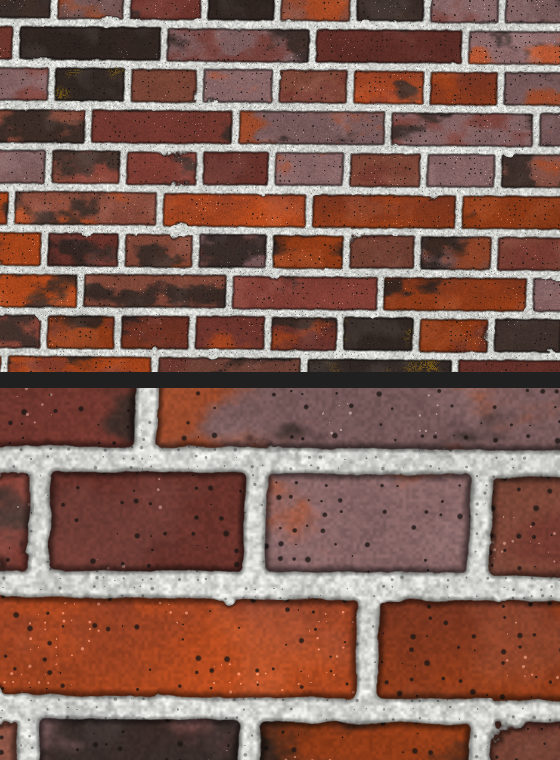
Top, the full canvas; bottom, a detail of the centre.
This texture is drawn by a WebGL 1 fragment shader. Its source:

```glsl
precision highp float;
// Weathered brick wall: header and stretcher courses alternating in pale, grainy mortar.
uniform vec2 u_resolution;

// Lengths are fractions of the canvas height.
#define COURSE 0.1107
#define STRETCHER 0.402
#define BED_JOINT 0.0225
#define HEAD_JOINT 0.0195
#define JOINT_JITTER 0.0055
#define EDGE_ROUGHNESS 0.0055
#define CORNER 0.005
#define FIRST_JOINT vec2(0.849, 0.0605)
#define LEAN vec2(0.034, 0.0085)
#define PIT_DENSITY 75.0

const vec3 MORTAR = vec3(0.85, 0.85, 0.835);
const vec3 MAUVE = vec3(0.48, 0.36, 0.36);
const vec3 OXBLOOD = vec3(0.41, 0.20, 0.17);
const vec3 RUSSET = vec3(0.49, 0.28, 0.22);
const vec3 ORANGE = vec3(0.61, 0.25, 0.10);
const vec3 CHAR = vec3(0.19, 0.155, 0.14);
const vec3 OCHRE = vec3(0.46, 0.35, 0.09);

float hash(vec2 p) {
  vec3 q = fract(p.xyx * 0.1031);
  q += dot(q, q.yzx + 33.33);
  return fract((q.x + q.y) * q.z);
}

float noise(vec2 p) {
  vec2 i = floor(p), f = fract(p);
  f = f * f * (3.0 - 2.0 * f);
  return mix(mix(hash(i), hash(i + vec2(1.0, 0.0)), f.x),
             mix(hash(i + vec2(0.0, 1.0)), hash(i + 1.0), f.x), f.y);
}

float fbm(vec2 p) {
  float sum = 0.0, amplitude = 0.5;
  for (int i = 0; i < 5; i++) {
    sum += amplitude * noise(p);
    p = p * 2.03 + 17.1;
    amplitude *= 0.5;
  }
  return sum;
}

float jointOffset(vec2 id) {
  return (hash(id + 61.0) - 0.5) * 2.0 * JOINT_JITTER;
}

// Scattered round pits: one candidate per grid cell.
float pits(vec2 p, float density) {
  vec2 cell = floor(p * density);
  vec2 center = 0.3 + 0.4 * vec2(hash(cell + 3.0), hash(cell + 19.0));
  float radius = 0.06 + 0.22 * hash(cell + 41.0);
  float present = step(0.66, hash(cell + 87.0));
  return present * (1.0 - smoothstep(radius * 0.4, radius, length(fract(p * density) - center)));
}

// Fired clay: a base colour per brick, then blotches, burns, sheen, grain and pits.
vec3 brickColor(vec2 id, vec2 p, float depth) {
  float kind = hash(id + 11.0) + 0.24 * (p.y - 0.5);
  float burntBrick = step(0.83, hash(id + 29.0));
  vec2 q = p + 13.0 * vec2(hash(id + 5.0), hash(id + 8.0));
  float blotch = fbm(q * vec2(11.0, 16.0));
  float patches = fbm(q * vec2(8.0, 13.0) + 40.0);
  float grain = noise(q * 340.0);

  vec3 color = mix(MAUVE, RUSSET, smoothstep(0.20, 0.30, kind));
  color = mix(color, OXBLOOD, smoothstep(0.42, 0.52, kind));
  color = mix(color, ORANGE, smoothstep(0.78, 0.86, kind));
  vec3 accent = mix(OXBLOOD, ORANGE, step(0.55, hash(id + 71.0)));
  color = mix(color, accent, 0.75 * smoothstep(0.46, 0.68, blotch));
  color = mix(color, CHAR, 0.94 * burntBrick);

  float burnLevel = mix(0.48, 0.80, hash(id + 53.0));
  color = mix(color, CHAR, 0.85 * smoothstep(burnLevel, burnLevel + 0.13, patches));
  float lichen = burntBrick * step(0.5, hash(id + 97.0));
  color = mix(color, OCHRE, 0.8 * lichen * smoothstep(0.48, 0.66, blotch) * smoothstep(0.3, 0.7, grain));

  color *= 0.85 + 0.3 * hash(id + 37.0);
  color *= 0.80 + 0.26 * blotch + 0.20 * grain;
  color += 0.05 * smoothstep(0.5, 0.75, fbm(q * 14.0 + 9.0));
  color = mix(color, CHAR * 0.55, 0.8 * pits(q, PIT_DENSITY));
  color += 0.25 * pits(q + 4.7, PIT_DENSITY * 1.7) * step(0.72, noise(q * 24.0));
  return color * mix(0.48, 1.0, smoothstep(0.0, 0.008, depth));
}

vec3 mortarColor(vec2 p, float gap) {
  float grain = 0.55 * noise(p * 190.0) + 0.45 * noise(p * 370.0 + 7.0);
  vec3 color = MORTAR * (0.76 + 0.42 * grain) * (0.93 + 0.14 * fbm(p * 12.0));
  color *= 1.0 - 0.35 * pits(p + 2.3, PIT_DENSITY * 1.6);
  return color * mix(0.62, 1.0, smoothstep(0.0, 0.005, gap));
}

void main() {
  float pixel = 1.0 / u_resolution.y;
  vec2 p = gl_FragCoord.xy * pixel;
  p.y = 1.0 - p.y;

  // Courses run downward; every other stretcher course shifts by half a brick.
  vec2 wall = p - FIRST_JOINT + LEAN * vec2(p.y, -p.x);
  float row = floor(wall.y / COURSE) + 1.0;
  float header = 1.0 - mod(row, 2.0);
  float pitch = STRETCHER * (1.0 - 0.5 * header);
  float shift = 0.5 * max(header, step(2.0, mod(row, 4.0)));
  vec2 id = vec2(floor(wall.x / pitch - shift), row) + vec2(20.0, 0.0);

  // Each brick spans the space between two uneven joints.
  float left = (id.x - 20.0 + shift) * pitch + jointOffset(id);
  float right = (id.x - 19.0 + shift) * pitch + jointOffset(id + vec2(1.0, 0.0));
  vec2 center = vec2(0.5 * (left + right), (row - 0.5) * COURSE + 0.003 * (hash(id + 83.0) - 0.5));
  vec2 halfSize = 0.5 * vec2(right - left - HEAD_JOINT, COURSE - BED_JOINT);
  vec2 outside = abs(wall - center) - halfSize + CORNER;
  float edge = length(max(outside, 0.0)) + min(max(outside.x, outside.y), 0.0) - CORNER;
  edge += EDGE_ROUGHNESS * (fbm(p * 55.0) - 0.5);
  edge += 0.010 * smoothstep(0.66, 0.82, fbm(p * 19.0 + 31.0));

  float mortar = smoothstep(-pixel, pixel, edge);
  vec3 color = mix(brickColor(id, p, -edge), mortarColor(p, edge), mortar);
  gl_FragColor = vec4(clamp(color, 0.0, 1.0), 1.0);
}
```
